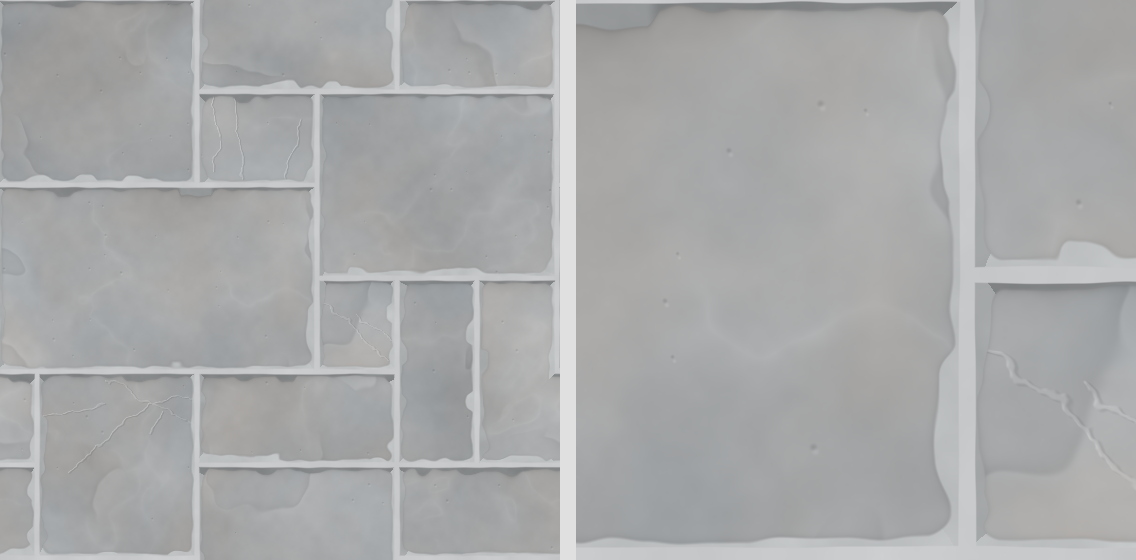
Left: the whole. Right: its middle third, enlarged.
Reproduce this texture procedurally as a WebGL 1 fragment shader.

```glsl
precision highp float;
// Pale grey stone paving: mixed rectangular slabs, chipped bevels, light joints and fine cracks.
uniform vec2 u_resolution;

float hash(vec2 p) {
  vec3 v = fract(p.xyx * vec3(0.1031, 0.1030, 0.0973));
  v += dot(v, v.yzx + 33.33);
  return fract((v.x + v.y) * v.z);
}

// Value noise with n cells per canvas, wrapping at the borders
float noise(vec2 p, float n, float seed) {
  vec2 i = floor(p * n), f = fract(p * n);
  vec2 a = mod(i, n) + seed * 17.0, b = mod(i + 1.0, n) + seed * 17.0;
  f = f * f * (3.0 - 2.0 * f);
  return mix(mix(hash(a), hash(vec2(b.x, a.y)), f.x),
             mix(hash(vec2(a.x, b.y)), hash(b), f.x), f.y);
}

float fbm(vec2 p, float n, float seed) {
  float sum = 0.0, amp = 0.53;
  for (int i = 0; i < 4; i++) {
    sum += amp * noise(p, n, seed);
    n *= 2.0;
    amp *= 0.5;
  }
  return sum;
}

float segment(vec2 p, vec2 a, vec2 b) {
  vec2 d = b - a;
  return length(p - a - d * clamp(dot(p - a, d) / dot(d, d), 0.0, 1.0));
}

// Distance to the branching cracks of three slabs
float cracks(vec2 p) {
  p += 0.024 * (vec2(fbm(p, 32.0, 41.0), fbm(p, 32.0, 42.0)) - 0.5);
  float d = segment(p, vec2(0.38, 0.17), vec2(0.392, 0.255));
  d = min(d, segment(p, vec2(0.392, 0.255), vec2(0.377, 0.31)));
  d = min(d, segment(p, vec2(0.42, 0.17), vec2(0.436, 0.325)));
  d = min(d, segment(p, vec2(0.54, 0.21), vec2(0.505, 0.32)));
  d = min(d, segment(p, vec2(0.57, 0.535), vec2(0.635, 0.58)));
  d = min(d, segment(p, vec2(0.635, 0.58), vec2(0.69, 0.645)));
  d = min(d, segment(p, vec2(0.635, 0.56), vec2(0.70, 0.61)));
  d = min(d, segment(p, vec2(0.345, 0.71), vec2(0.265, 0.72)));
  d = min(d, segment(p, vec2(0.265, 0.72), vec2(0.12, 0.845)));
  d = min(d, segment(p, vec2(0.19, 0.68), vec2(0.345, 0.755)));
  d = min(d, segment(p, vec2(0.08, 0.743), vec2(0.18, 0.725)));
  return min(d, segment(p, vec2(0.265, 0.78), vec2(0.29, 0.735)));
}

void main() {
  vec2 uv = gl_FragCoord.xy / u_resolution;
  uv.y = 1.0 - uv.y;
  float px = 1.0 / min(u_resolution.x, u_resolution.y);
  vec2 p = uv + vec2(0.0052, 0.003);

  // Slabs as left, top, right, bottom on a 14 by 6 grid; the last two join in an L
  vec4 slab[13];
  slab[0] = vec4(0, 0, 5, 2);
  slab[1] = vec4(5, 5, 10, 7);
  slab[2] = vec4(10, 0, 14, 1);
  slab[3] = vec4(5, 1, 8, 2);
  slab[4] = vec4(8, 1, 14, 3);
  slab[5] = vec4(0, 2, 8, 4);
  slab[6] = vec4(8, 3, 10, 4);
  slab[7] = vec4(10, 3, 12, 5);
  slab[8] = vec4(1, 4, 5, 6);
  slab[9] = vec4(5, 4, 10, 5);
  slab[10] = vec4(10, 5, 15, 6);
  slab[11] = vec4(12, 3, 14, 5);
  slab[12] = vec4(12, 4, 15, 5);
  float inside = -1.0, id = 0.0;
  vec4 edge = vec4(0.0); // distances to left, right, top, bottom
  for (int i = 0; i < 13; i++) {
    vec4 s = slab[i] / vec4(14, 6, 14, 6);
    vec2 q = p - 0.5 * (s.xy + s.zw), h = 0.5 * (s.zw - s.xy);
    q -= floor(q + 0.5);
    vec2 m = h - abs(q);
    if (min(m.x, m.y) > inside) {
      inside = min(m.x, m.y);
      edge = vec4(h.x + q.x, h.x - q.x, h.y + q.y, h.y - q.y);
      id = min(float(i), 11.0);
    }
  }

  // Uneven bevel widths with occasional deeper chips
  vec4 fine = vec4(noise(p, 50.0, 1.0), noise(p, 50.0, 2.0), noise(p, 50.0, 3.0), noise(p, 50.0, 4.0));
  vec4 chip = vec4(noise(p, 25.0, 5.0), noise(p, 25.0, 6.0), noise(p, 25.0, 7.0), noise(p, 25.0, 8.0));
  vec4 f = edge - 0.0055 - 0.006 * fine - 0.010 * smoothstep(0.6, 0.9, chip);
  float notch = smoothstep(0.034, 0.025, abs(uv.x - 0.35)) * step(abs(uv.y - 0.35), 0.02);
  f.z -= 0.011 * notch;
  vec2 corner = max(0.014 - vec2(min(f.x, f.y), min(f.z, f.w)), 0.0);
  float depth = 0.014 - length(corner);

  // Clouded face, smoky wisps and soft terraces that fade in and out
  vec2 warp = p + 0.16 * (vec2(fbm(p, 5.0, id + 10.0), fbm(p, 5.0, id + 25.0)) - 0.5);
  float vein = fbm(warp, 4.0, id + 50.0) - 0.5;
  float wisp = abs(fbm(warp, 6.0, id + 110.0) - 0.5);
  float fade = smoothstep(0.35, 0.65, noise(p, 7.0, id + 130.0));
  float shade = 0.648 + 0.12 * (fbm(warp, 5.0, id + 70.0) - 0.5) + 0.05 * (noise(p, 6.0, 16.0) - 0.5);
  shade += 0.03 * (fbm(p, 56.0, 9.0) - 0.5);
  shade += 0.026 * (1.0 - fade) * exp(-wisp * 32.0);
  shade += fade * 0.034 * smoothstep(-0.012, 0.012, vein) * exp(-max(vein, 0.0) * 16.0);
  shade -= fade * 0.038 * smoothstep(0.008, -0.006, vein) * exp(min(vein, 0.0) * 45.0);
  vec3 face = shade + vec3(-0.004, 0.001, 0.004);
  face += vec3(0.05, 0.003, -0.035) * (fbm(warp, 6.0, id + 90.0) - 0.5);

  // Sparse pits of mixed size with a lit lower lip
  vec2 cell = floor(p * 34.0);
  vec2 o = fract(p * 34.0) - 0.3 - 0.4 * vec2(hash(cell + 3.0), hash(cell + 8.0));
  float size = mix(0.05, 0.13, hash(cell + 31.0));
  float pitted = step(0.9, hash(cell + 60.0));
  face -= pitted * 0.07 * smoothstep(size, 0.0, length(o));
  face += pitted * 0.04 * smoothstep(size, 0.0, length(o - vec2(0.04, 0.09)));

  // Cracks: pale line with a shadow beside it
  face -= 0.05 * smoothstep(0.0024, 0.0006, cracks(uv - vec2(0.0018, 0.001)));
  face += 0.085 * smoothstep(0.0019, 0.0003, cracks(uv));

  // Bevel tone by side: dark under the top, light at right and bottom
  float tone = 0.66, nearest = f.x;
  if (f.y < nearest) { tone = 0.745; nearest = f.y; }
  if (f.w < nearest) { tone = 0.76; nearest = f.w; }
  if (f.z < nearest) tone = mix(0.52, 0.60, notch);
  vec3 bevel = tone + vec3(-0.008, 0.002, 0.008) + 0.09 * (fbm(p, 30.0, 12.0) - 0.5);
  face -= 0.05 * exp(-max(f.z, 0.0) / 0.007) + 0.055 * exp(-abs(depth) / 0.0018);
  vec3 color = mix(bevel, face, smoothstep(-0.0007 - px, 0.0007 + px, depth));

  // Joints
  vec3 joint = vec3(0.785, 0.79, 0.797) + 0.05 * (fbm(p, 24.0, 14.0) - 0.5);
  float width = 0.0046 + 0.0018 * (noise(p, 36.0, 15.0) - 0.5);
  color = mix(joint, color, smoothstep(-px, px, inside - width));
  gl_FragColor = vec4(color, 1.0);
}
```
